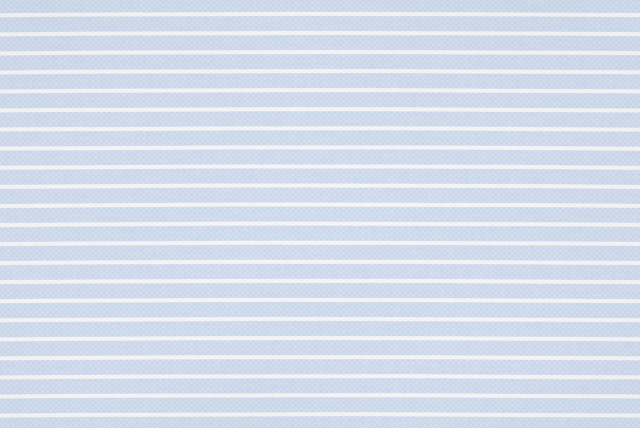
Write a WebGL 2 fragment shader that draws this texture.

```glsl
#version 300 es
precision highp float;
uniform vec2 u_resolution;
out vec4 fragColor;

vec2 hashGradient(vec2 cell) {
  vec3 q = fract(vec3(cell.xyx) * vec3(0.1031, 0.1030, 0.0973));
  q += dot(q, q.yzx + 33.33);
  float angle = 6.28318 * fract((q.x + q.y) * q.z);
  return vec2(cos(angle), sin(angle));
}

float gradientNoise(vec2 p) {
  vec2 i = floor(p), f = fract(p);
  vec2 u = f * f * f * (f * (f * 6.0 - 15.0) + 10.0);
  float a = dot(hashGradient(i), f);
  float b = dot(hashGradient(i + vec2(1, 0)), f - vec2(1, 0));
  float c = dot(hashGradient(i + vec2(0, 1)), f - vec2(0, 1));
  float d = dot(hashGradient(i + vec2(1, 1)), f - vec2(1, 1));
  return mix(mix(a, b, u.x), mix(c, d, u.x), u.y);
}

// Staggered thread crossings, faded out when too fine to resolve
float weave(vec2 p, float pixel) {
  vec2 phase = 6.28318 * 76.0 * p;
  float visible = 1.0 - smoothstep(0.25, 0.5, 76.0 * pixel);
  return cos(phase.x) * cos(phase.y) * visible;
}

// Distance to the nearest stripe centre, with the cloth bowed slightly upward
float stripeDistance(vec2 p, float across) {
  float period = 0.04455;
  float bow = 0.003 * sin(3.14159 * across);
  float drift = 0.0008 * gradientNoise(p * vec2(3.0, 5.0));
  float t = (1.0 - p.y + bow + drift - 0.0355) / period;
  return abs(fract(t + 0.5) - 0.5) * period;
}

void main() {
  float pixel = 1.0 / u_resolution.y;
  vec2 p = gl_FragCoord.xy * pixel;
  vec2 uv = gl_FragCoord.xy / u_resolution;

  // Blue ground with woven dots and uneven yarn
  float yarn = gradientNoise(p * vec2(18.0, 150.0)) + gradientNoise(p * vec2(150.0, 18.0));
  float grain = gradientNoise(p * 140.0);
  float dots = weave(p, pixel);
  vec3 cloth = vec3(0.805, 0.852, 0.918);
  cloth += vec3(0.024, 0.019, 0.011) * dots;
  cloth += vec3(0.014, 0.011, 0.007) * (yarn + grain);

  // White stripes with softly frayed edges
  float halfWidth = 0.0047 + 0.0005 * gradientNoise(p * vec2(90.0, 22.0));
  float soft = max(0.75 * pixel, 0.0014);
  float stripe = 1.0 - smoothstep(halfWidth - soft, halfWidth + soft, stripeDistance(p, uv.x));
  vec3 white = vec3(0.948, 0.949, 0.950) + 0.008 * (grain + 0.5 * dots);
  vec3 color = mix(cloth, white, stripe);

  // Broad, faint lighting across the cloth
  vec2 fromCentre = uv - vec2(0.5, 0.45);
  color += 0.008 - 0.035 * dot(fromCentre, fromCentre);
  color += 0.008 * gradientNoise(p * 2.5);
  fragColor = vec4(clamp(color, 0.0, 1.0), 1.0);
}
```
